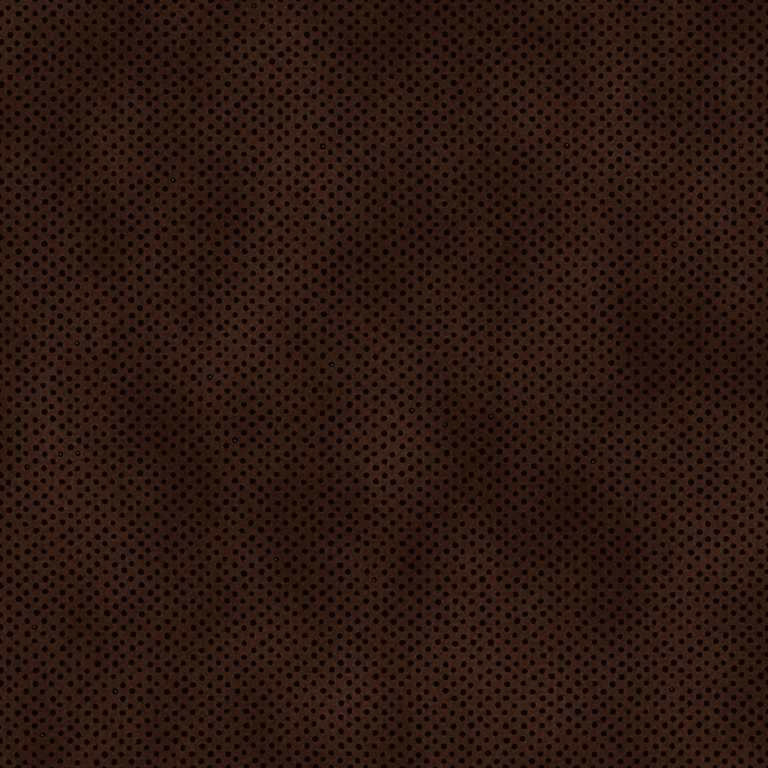
Write a WebGL 2 fragment shader that draws this texture.

```glsl
#version 300 es
precision highp float;
// Dark brown perforated suede: staggered small holes, cloudy wear and fine nap.
uniform vec2 u_resolution;
out vec4 fragColor;

vec2 hash2(vec2 p) {
    vec3 q = fract(p.xyx * vec3(0.1031, 0.1030, 0.0973));
    q += dot(q, q.yzx + 33.33);
    return fract((q.xx + q.yz) * q.zy);
}

float cornerSlope(vec2 cell, vec2 offset) {
    float angle = 6.2832 * hash2(cell).x;
    return dot(vec2(cos(angle), sin(angle)), offset);
}

float gradientNoise(vec2 p) {
    vec2 i = floor(p), f = fract(p);
    vec2 u = f * f * f * (f * (f * 6.0 - 15.0) + 10.0);
    vec2 e = vec2(1.0, 0.0);
    return mix(mix(cornerSlope(i, f), cornerSlope(i + e, f - e), u.x),
               mix(cornerSlope(i + e.yx, f - e.yx), cornerSlope(i + 1.0, f - 1.0), u.x), u.y);
}

float fbm(vec2 p) {
    float sum = 0.0, amplitude = 1.0;
    for (int i = 0; i < 4; i++) {
        sum += amplitude * gradientNoise(p);
        p = mat2(1.6, 1.2, -1.2, 1.6) * p + 17.3;
        amplitude *= 0.5;
    }
    return sum;
}

void main() {
    vec2 p = gl_FragCoord.xy / u_resolution.y;
    float pixel = 1.0 / u_resolution.y;

    // Gentle stretching of the hide bends the rows of holes
    vec2 bend = vec2(gradientNoise(p * 4.0 + 3.0), gradientNoise(p * 4.0 + 41.0));
    vec2 hide = p + 0.004 * bend;

    // Two interleaved lattices make the staggered perforation
    vec2 count = vec2(44.0, 55.0);
    float edge = 1.0, speck = 0.0;
    for (int k = 0; k < 2; k++) {
        vec2 g = hide * count + 0.5 * float(k);
        vec2 id = floor(g) + 71.0 * float(k);
        vec2 rnd = hash2(id + 5.0);
        vec2 d = (fract(g) - 0.5 - 0.14 * (rnd - 0.5)) / count;
        d *= 1.0 + 0.16 * (hash2(id + 130.0) - 0.5);
        float radius = 0.0037 + 0.0007 * (rnd.x - 0.5);
        edge = min(edge, length(d) - radius);

        // A rare pale crumb sits inside a hole
        float crumb = 1.0 - smoothstep(0.0005, 0.0006 + pixel, length(d - 0.002 * (rnd - 0.5)));
        speck += crumb * step(0.994, hash2(id + 211.0).y);
    }
    edge += 0.0009 * gradientNoise(p * 260.0);

    // Broad worn patches, stretched along the vertical
    float cloud = fbm(p * vec2(7.0, 4.5) + 9.0);
    float wear = clamp(0.57 + 0.62 * cloud, 0.0, 1.0);
    vec3 color = mix(vec3(0.15, 0.068, 0.035), vec3(0.235, 0.137, 0.103), wear);

    // Short fibres and granular nap
    float nap = gradientNoise(p * 230.0 + 2.0 * bend);
    float fibre = gradientNoise(mat2(0.8, 0.6, -0.6, 0.8) * p * vec2(150.0, 110.0) + 60.0);
    color *= 1.0 + 0.28 * nap + 0.16 * fibre;

    // Raised rim, then the dark hole
    float rim = exp(-pow((edge - 0.0014) / 0.0010, 2.0));
    color *= 1.0 + rim * (0.07 + 0.18 * nap);
    float blur = 0.0004 + 0.6 * pixel;
    float hole = 1.0 - smoothstep(-blur, blur, edge);
    color = mix(color, vec3(0.042, 0.016, 0.012), hole);
    color = mix(color, vec3(0.36, 0.31, 0.28), 0.7 * speck);

    fragColor = vec4(color, 1.0);
}
```
